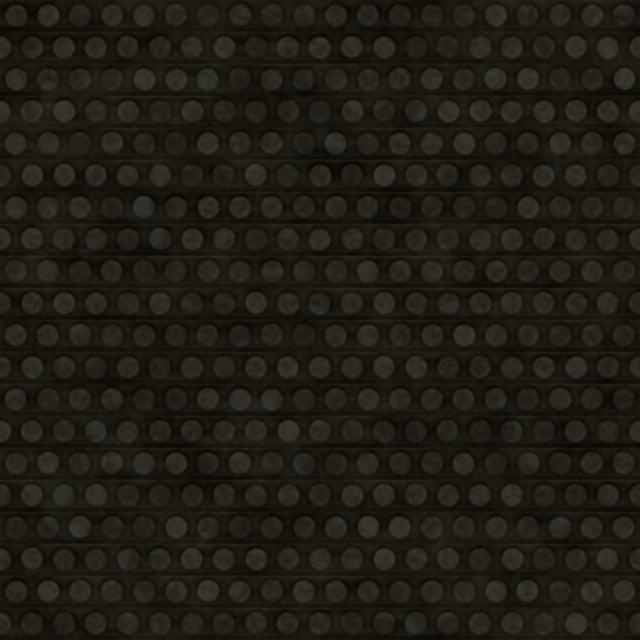
This pattern is drawn by a WebGL 2 fragment shader. Its source:

```glsl
#version 300 es
precision highp float;

#define REPEATS 20.0
#define DISC_RADIUS 0.335
#define RING_RADIUS 0.405
#define RING_WIDTH 0.055
#define EDGE_SOFTNESS 0.035
#define DISC_TONE 2.15
#define GROUND_TONE 0.85
#define GRAIN 1.5
#define DIRT 1.5
#define STREAKS 1.3
#define DISC_VARIATION 0.55
#define BLOTCHES 0.5

uniform vec2 u_resolution;
out vec4 outColor;

const vec3 SOOT = vec3(0.07, 0.06, 0.04);
const vec3 UMBER = vec3(0.11, 0.10, 0.07);
const vec3 OLIVE = vec3(0.15, 0.14, 0.10);
const vec3 ASH = vec3(0.20, 0.19, 0.15);
const vec3 PALE_GREY = vec3(0.23, 0.23, 0.21);
const vec3 RUST = vec3(0.025, 0.012, 0.0);

vec3 hash3(vec2 p) {
    vec3 q = fract(p.xyx * vec3(0.1031, 0.1030, 0.0973));
    q += dot(q, q.yxz + 33.33);
    return fract((q.xxy + q.yzz) * q.zyx);
}

// Smooth cellular noise that wraps after a whole number of cells.
float cellNoise(vec2 uv, vec2 period, float seed) {
    vec2 p = uv * period;
    vec2 base = floor(p);
    vec2 local = p - base;
    float total = 0.0;
    float weights = 0.0;
    for (int y = -1; y <= 1; y++) {
        for (int x = -1; x <= 1; x++) {
            vec2 offset = vec2(x, y);
            vec3 rnd = hash3(mod(base + offset, period) + seed);
            vec2 toPoint = offset + 0.25 + 0.5 * rnd.xy - local;
            float w = max(0.0, 1.5625 - dot(toPoint, toPoint));
            w *= w * w;
            total += w * rnd.z;
            weights += w;
        }
    }
    return total / weights;
}

float band(float x, float width) {
    return exp(-x * x / (width * width));
}

vec3 toneRamp(float tone) {
    vec3 color = mix(SOOT, UMBER, clamp(tone, -0.7, 1.0));
    color = mix(color, OLIVE, clamp(tone - 1.0, 0.0, 1.0));
    return mix(color, ASH, clamp(tone - 2.0, 0.0, 1.3));
}

void main() {
    vec2 uv = gl_FragCoord.xy / u_resolution;
    float pixel = REPEATS / min(u_resolution.x, u_resolution.y);

    // Staggered rows of cells
    vec2 grid = uv * REPEATS;
    float row = floor(grid.y);
    grid.x += 0.5 * (1.0 - mod(row, 2.0));
    vec2 id = mod(floor(grid), REPEATS);
    vec3 rnd = hash3(id + 71.0);
    vec2 p = fract(grid) - 0.5 - vec2(0.0, 0.02);
    p -= (rnd.xy - 0.5) * 0.035;

    // Wear layers
    float grain = 0.6 * cellNoise(uv, vec2(150.0), 11.0)
                + 0.4 * cellNoise(uv, vec2(230.0), 37.0) - 0.5;
    float dirt = 0.5 * cellNoise(uv, vec2(9.0), 53.0)
               + 0.5 * cellNoise(uv, vec2(31.0), 89.0) - 0.5;
    float streak = cellNoise(uv, vec2(14.0, 100.0), 131.0) - 0.5;
    float blotch = smoothstep(0.70, 0.92, cellNoise(uv, vec2(34.0), 173.0));

    // Disc and the shadow around it, deepest above
    float radius = length(p);
    float soft = max(EDGE_SOFTNESS, pixel);
    float disc = 1.0 - smoothstep(-soft, soft, radius - DISC_RADIUS);
    float upward = p.y / max(radius, 0.001);
    float ring = band(radius - RING_RADIUS, RING_WIDTH) * (0.6 + 0.4 * upward);

    // Grooves between the rows
    float rowY = fract(grid.y) - 0.5;
    float seamWear = cellNoise(uv, vec2(12.0, REPEATS), 211.0);
    float groove = band(rowY + 0.43, 0.05) * (0.5 + seamWear);
    float ridge = band(rowY - 0.465, 0.035) * smoothstep(0.3, 0.8, seamWear);

    float ground = GROUND_TONE + STREAKS * streak - 0.85 * ring
                 - 0.7 * groove + 0.75 * ridge;
    float face = DISC_TONE + DISC_VARIATION * (rnd.z - 0.5) * 2.0
               + 0.25 * band(radius - 0.25, 0.08);
    float tone = mix(ground, face, disc) + DIRT * dirt
               + GRAIN * grain * mix(0.75, 1.2, disc);

    // Colour, with warm seams and pale worn spots
    vec3 color = toneRamp(tone);
    color += RUST * (0.6 * ridge + 0.5 * disc * (rnd.x - 0.6));
    color = mix(color, PALE_GREY, BLOTCHES * blotch * mix(0.25, 1.0, disc));
    outColor = vec4(color, 1.0);
}
```
